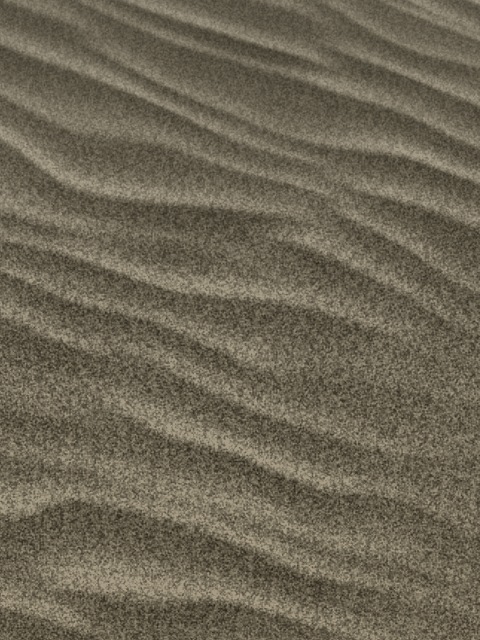
This texture is drawn by a Shadertoy shader. Its source:

```glsl
// Dark wind-rippled sand seen at a slant: ripples widen toward the viewer.
// Two warped wave trains are blended so that crests fork and fade out;
// grain from fine value noise is layered on top, softer in the distance.

const vec3 SHADE_COLOR = vec3(0.22, 0.20, 0.15);
const vec3 LIGHT_COLOR = vec3(0.56, 0.53, 0.45);
const vec3 NEAR_TINT = vec3(1.01, 0.995, 0.98);
const vec3 FAR_TINT = vec3(1.0, 1.0, 1.02);
const float BASE_TONE = 0.54;
const float CREST_GAIN = 0.46;
const float LEE_GAIN = 0.17;
const float FAR_SPACING = 0.072;    // ripple spacing at the top edge
const float SPACING_GROWTH = 0.050; // extra spacing at the bottom edge
const float FAR_SLOPE = 0.40;
const float NEAR_SLOPE = 0.23;
const float GRAIN_DENSITY = 430.0;  // grains per canvas height
const float FAR_GRAIN = 0.27;
const float NEAR_GRAIN = 0.68;
const vec2 TONE_LIMITS = vec2(-0.2, 1.25);

float hash(vec2 p) {
    return fract(sin(dot(p, vec2(12.9898, 78.233))) * 43758.5453);
}

float noise(vec2 p) {
    vec2 cell = floor(p);
    vec2 w = fract(p);
    w = w * w * (3.0 - 2.0 * w);
    float low = mix(hash(cell), hash(cell + vec2(1.0, 0.0)), w.x);
    float high = mix(hash(cell + vec2(0.0, 1.0)), hash(cell + vec2(1.0, 1.0)), w.x);
    return mix(low, high, w.y);
}

mat2 turn() {
    return mat2(0.8, 0.6, -0.6, 0.8);
}

float fbm(vec2 p) {
    float sum = 0.0;
    float weight = 0.5;
    for (int i = 0; i < 4; i++) {
        sum += weight * noise(p);
        p = turn() * p * 2.03 + 7.3;
        weight *= 0.5;
    }
    return sum / 0.9375;
}

// Tone of one ripple: slow rise to the crest, quick drop into the lee shadow
float rippleTone(float phase) {
    float f = fract(phase);
    float rise = smoothstep(0.2, 0.8, f);
    float crest = rise * rise * (1.0 - smoothstep(0.8, 1.0, f));
    float lee = max(smoothstep(0.85, 1.0, f), 1.0 - smoothstep(0.0, 0.55, f));
    return CREST_GAIN * crest - LEE_GAIN * lee;
}

void mainImage(out vec4 fragColor, in vec2 fragCoord) {
    vec2 p = fragCoord / iResolution.y;
    float nearness = 1.0 - p.y;

    // Coordinate across the ripples, compressed with distance
    float across = nearness - mix(FAR_SLOPE, NEAR_SLOPE, nearness) * p.x;
    float phase = log(1.0 + across * SPACING_GROWTH / FAR_SPACING) / SPACING_GROWTH;
    vec2 along = vec2(p.x * 3.0, phase * 0.55);
    phase += 0.9 * (noise(along + 3.7) - 0.5);
    phase += 0.4 * (noise(vec2(p.x * 8.0, phase * 0.7)) - 0.5);

    // Blend of two offset trains makes forks and broken crests
    float shifted = phase + 0.4 + 0.4 * noise(along * 1.3 + 21.0);
    float fork = smoothstep(0.40, 0.64, noise(along * vec2(1.0, 1.2) + 11.0));
    float ripple = mix(rippleTone(phase), rippleTone(shifted), fork);

    // Ripples weaken in patches and flatten toward the near right
    float strength = mix(0.5, 1.3, noise(along * vec2(1.5, 1.8) + 40.0));
    float flatSide = smoothstep(0.38, 0.72, p.x) * smoothstep(0.25, 0.6, nearness);
    strength *= 1.0 - 0.7 * flatSide;
    float tone = BASE_TONE + ripple * strength;
    tone += 0.20 * (fbm(vec2(p.x * 4.0, across * 9.0)) - 0.5);

    // Sand grains in two rotated layers
    vec2 g = p * GRAIN_DENSITY;
    float grain = noise(g) + noise(turn() * g * 0.8 + 90.0) - 1.0;
    float grainGain = mix(FAR_GRAIN, NEAR_GRAIN, smoothstep(0.0, 0.65, nearness));
    tone += grain * grainGain * (0.8 + 0.35 * tone);

    vec3 color = mix(SHADE_COLOR, LIGHT_COLOR, clamp(tone, TONE_LIMITS.x, TONE_LIMITS.y));
    color *= mix(FAR_TINT, NEAR_TINT, nearness);
    fragColor = vec4(color, 1.0);
}
```
